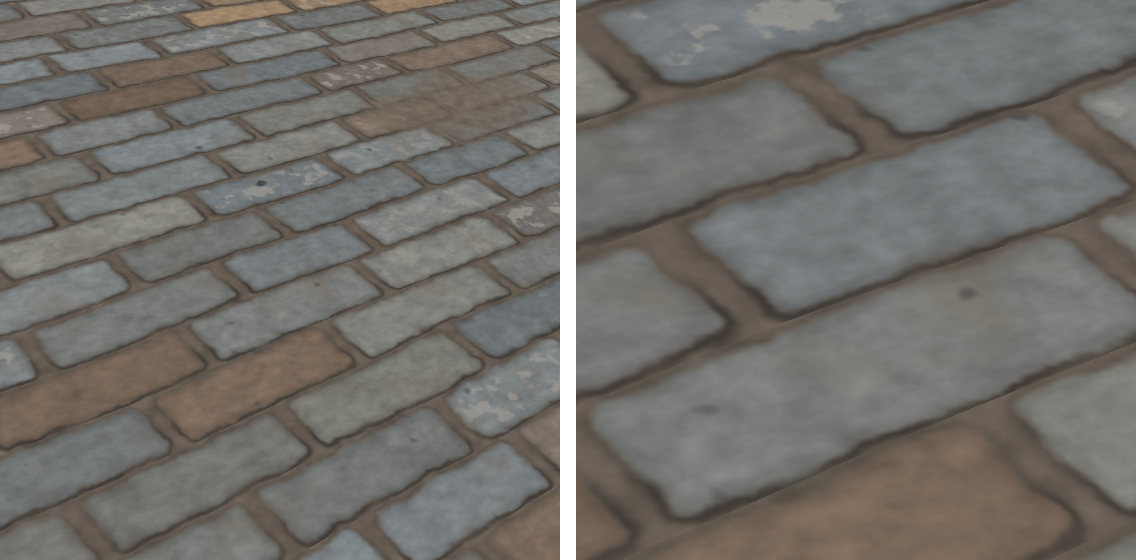
Left, the full canvas; right, a detail of the centre.
Write a Shadertoy shader that draws this texture.

```glsl
const float ROW_PITCH = 0.134;            // ground depth of one course
const float STONE_PITCH = 0.39;           // ground length of one stone
const float ASPECT = 3.0;                 // stone length over width
const vec2  VANISH_X = vec2(-1.172, 2.883); // left and right vanishing points
const vec2  HORIZON = vec2(0.814, -0.15); // height and tilt
const vec2  JOINT = vec2(0.12, 0.055);    // half joint widths, in courses
const float CORNER = 0.11;
const float SOFTNESS = 0.035;
const float RAGGED = 0.09;
const float LENGTH_JITTER = 0.24;
const vec2  DIRT_CENTER = vec2(0.82, 0.81);
const vec2  DIRT_SIZE = vec2(0.19, 0.08);

const vec3 SLATE  = vec3(0.455, 0.480, 0.495);
const vec3 GREY   = vec3(0.485, 0.480, 0.450);
const vec3 BROWN  = vec3(0.470, 0.400, 0.345);
const vec3 TAN    = vec3(0.590, 0.500, 0.400);
const vec3 EARTH  = vec3(0.405, 0.365, 0.325);
const vec3 SHADOW = vec3(0.220, 0.205, 0.190);
const vec3 LICHEN = vec3(0.640, 0.615, 0.580);

vec2 hash2(vec2 p) {
    vec3 q = fract(p.xyx * vec3(0.1031, 0.1030, 0.0973));
    q += dot(q, q.yzx + 33.33);
    return fract((q.xx + q.yz) * q.zy);
}

float gradientAt(vec2 cell, vec2 corner, vec2 f) {
    return dot(hash2(cell + corner) * 2.0 - 1.0, f - corner);
}

float gradientNoise(vec2 p) {
    vec2 i = floor(p), f = fract(p);
    vec2 u = f * f * f * (f * (f * 6.0 - 15.0) + 10.0);
    float low = mix(gradientAt(i, vec2(0, 0), f), gradientAt(i, vec2(1, 0), f), u.x);
    float high = mix(gradientAt(i, vec2(0, 1), f), gradientAt(i, vec2(1, 1), f), u.x);
    return mix(low, high, u.y);
}

float fbm(vec2 p) {
    float sum = 0.0, amp = 1.0;
    for (int i = 0; i < 4; i++) {
        sum += amp * gradientNoise(p);
        p = mat2(1.6, 1.2, -1.2, 1.6) * p + 7.3;
        amp *= 0.55;
    }
    return sum;
}

float roundedBox(vec2 p, vec2 halfSize, float radius) {
    vec2 q = abs(p) - halfSize + radius;
    return length(max(q, 0.0)) + min(max(q.x, q.y), 0.0) - radius;
}

// Perspective ground position: x in stones, y in courses
vec2 groundPlane(vec2 uv) {
    vec2 p = vec2(uv.x, 1.0 - uv.y);
    float depth = p.y + HORIZON.x + HORIZON.y * p.x;
    return vec2((p.x - VANISH_X.x) / (depth * STONE_PITCH),
                (VANISH_X.y - p.x) / (depth * ROW_PITCH) - 0.2);
}

float jointShift(float column, float row) {
    return LENGTH_JITTER * hash2(vec2(column, row) + 41.0).x;
}

vec3 stoneColor(vec2 id, vec2 g, float d) {
    vec2 pick = hash2(id + 17.0), wear = hash2(id + 83.0);
    vec3 color = mix(SLATE, GREY, pick.x);
    color = mix(color, BROWN, smoothstep(0.68, 0.88, pick.y));
    color = mix(color, TAN, step(0.93, pick.y));
    color *= 0.93 + 0.16 * wear.x;

    // Mottling, pale crust and dark pits
    float mottle = fbm(g * 2.2 + id * 3.7);
    float grain = fbm(g * vec2(5.0, 7.0));
    color *= 1.0 + 0.13 * mottle + 0.11 * grain;
    color = mix(color, EARTH * 1.15, 0.4 * smoothstep(0.1, 0.6, fbm(g * 0.9 + 31.0)));
    float crust = smoothstep(0.05, 0.3, fbm(g * 2.8 + id * 5.1));
    color = mix(color, LICHEN, crust * smoothstep(0.72, 0.95, wear.y) * smoothstep(0.0, -0.15, d) * 0.65);
    color *= 1.0 - 0.35 * smoothstep(0.45, 0.65, gradientNoise(g * 3.1 + 57.0));
    return color * mix(0.9, 1.0, smoothstep(0.0, -0.14, d));
}

void mainImage(out vec4 fragColor, in vec2 fragCoord) {
    vec2 uv = fragCoord / iResolution.xy;
    vec2 ground = groundPlane(uv);
    vec2 g = ground * vec2(ASPECT, 1.0);
    float blur = SOFTNESS + 0.7 * fwidth(ground.y);

    // Staggered courses with uneven stone lengths
    float course = ground.y + 0.14 * gradientNoise(g * 0.35);
    float row = floor(course);
    float column = ground.x - 0.2 - 0.5 * mod(row, 2.0) - 0.3 * (hash2(vec2(row, 5.0)).x - 0.5);
    float index = floor(column);
    index -= step(fract(column), jointShift(index, row));
    float left = index + jointShift(index, row);
    float right = index + 1.0 + jointShift(index + 1.0, row);
    vec2 id = vec2(index, row);

    // Ragged stone outline
    vec2 q = vec2((column - 0.5 * (left + right)) * ASPECT, fract(course) - 0.5);
    vec2 warped = q + RAGGED * vec2(fbm(g * 2.0), fbm(g * 2.0 + 19.0));
    vec2 halfSize = vec2(0.5 * (right - left) * ASPECT, 0.5) - JOINT - 0.035 * hash2(id + 7.0);
    float d = roundedBox(warped, halfSize, CORNER);

    // Earth joints, dark below each stone
    vec3 earth = EARTH * (1.0 + 0.2 * fbm(g * 3.5 + 11.0));
    float crevice = exp(-pow((d - 0.035) / 0.045, 2.0)) * mix(0.25, 0.85, smoothstep(0.1, -0.3, q.y));
    crevice *= clamp(0.8 + 0.7 * fbm(g * 1.3 + 3.0), 0.0, 1.0);
    vec3 color = mix(earth, SHADOW, crevice);
    color = mix(color, stoneColor(id, g, d), smoothstep(blur, -blur, d));

    // Sediment spread over the far stones
    vec2 e = (uv - DIRT_CENTER) / DIRT_SIZE;
    float cover = smoothstep(0.4, 0.85, exp(-dot(e, e)) + 0.35 * fbm(g * 0.8));
    color = mix(color, earth * 1.08, 0.85 * cover);
    fragColor = vec4(clamp(color, 0.0, 1.0), 1.0);
}
```
